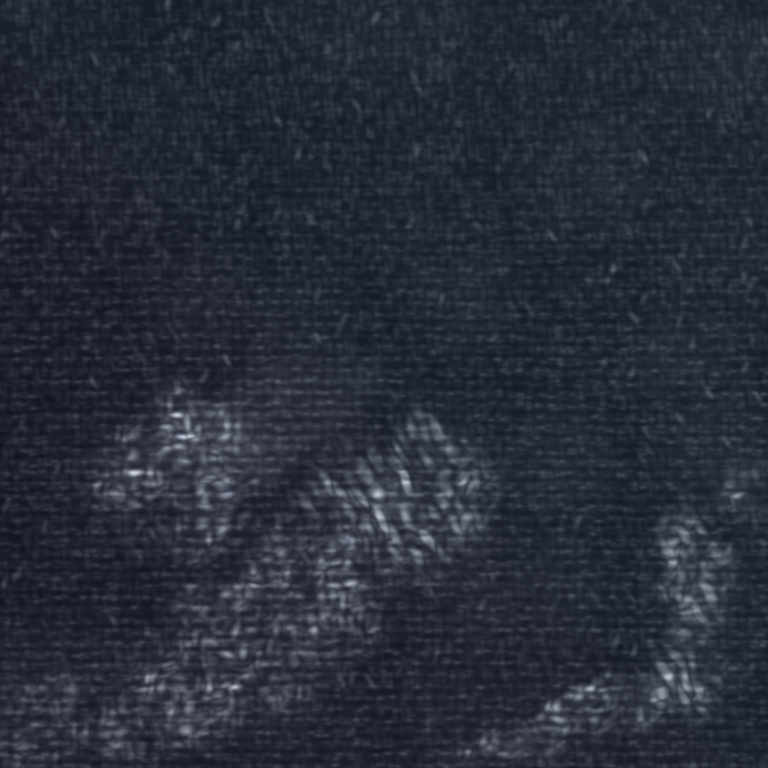
Give the GLSL for this texture, as a Shadertoy shader.

```glsl
// Dark navy ribbed cloth with worn, dusty pale patches of short fibres.

const float TAU = 6.2831853;
const float RIB_COUNT = 68.0;

vec3 hash3(vec2 cell) {
    vec3 p = fract(cell.xyx * vec3(0.1031, 0.1030, 0.0973));
    p += dot(p, p.yxz + 33.33);
    return fract((p.xxy + p.yzz) * p.zyx);
}

vec2 rotate(vec2 p, float angle) {
    float c = cos(angle), s = sin(angle);
    return vec2(c * p.x + s * p.y, c * p.y - s * p.x);
}

// Cellular noise: soft bumps of random height; a high rarity leaves few bright ones.
float specks(vec2 p, float rarity) {
    vec2 base = floor(p);
    float result = 0.0;
    for (int y = -1; y <= 1; y++) {
        for (int x = -1; x <= 1; x++) {
            vec2 cell = base + vec2(x, y);
            vec3 rnd = hash3(cell);
            float dist = length(p - cell - 0.15 - 0.7 * rnd.xy);
            float bump = 1.0 - smoothstep(0.0, 0.8, dist);
            result = max(result, bump * pow(rnd.z, rarity));
        }
    }
    return result;
}

// Short strokes along the given angle; scale holds cells along and across.
float fibres(vec2 uv, float angle, vec2 scale, float rarity) {
    return specks(rotate(uv, angle) * scale + 140.0, rarity);
}

// Soft rotated ellipse.
float wornArea(vec2 uv, vec2 center, vec2 radii, float angle) {
    vec2 q = rotate(uv - center, angle) / radii;
    return 1.0 - smoothstep(0.5, 1.25, length(q));
}

vec2 wobble(vec2 uv, float freq, float amount) {
    return amount * vec2(sin(uv.y * freq + 2.0 * sin(uv.x * freq * 0.6)),
                         sin(uv.x * freq * 1.2 + 2.0 * sin(uv.y * freq * 0.7)));
}

float ribWave(vec2 uv) {
    float sway = 0.15 * sin(uv.x * 7.0 + uv.y * 5.0) + 0.4 * specks(uv * vec2(34.0, 60.0), 1.0);
    return sin(TAU * (uv.y * RIB_COUNT + sway));
}

// Brightness of the clean cloth: ribs below, upright nap towards the top.
float clothLight(vec2 uv, float rib) {
    float nap = smoothstep(0.5, 0.95, uv.y);
    float yarn = specks(uv * vec2(76.0, 136.0), 1.0) - 0.36;
    float upright = fibres(uv, 0.08, vec2(115.0, 50.0), 1.0) - 0.36;
    float tufts = fibres(uv, 0.9, vec2(48.0, 60.0), 1.0) - 0.36;
    float cloud = specks(uv * 6.0 + 3.0, 1.0) - 0.36;
    float shade = 0.012 * sin(uv.x * 2.6 - 0.9) + 0.01 * nap;
    float flecks = 0.14 * max(fibres(uv, 1.2, vec2(60.0, 115.0), 50.0),
                              fibres(uv, -1.0, vec2(50.0, 130.0), 90.0));
    return 0.162 + shade + flecks + rib * (1.0 + 1.5 * yarn) * mix(0.027, 0.009, nap)
         + yarn * mix(0.078, 0.055, nap) + upright * mix(0.05, 0.082, nap)
         + tufts * 0.035 + cloud * 0.035;
}

// Brightness added by the worn patches.
float dustLight(vec2 uv, float rib) {
    vec2 w = uv + wobble(uv, 38.0, 0.012) + wobble(uv, 95.0, 0.004);
    vec2 bent = uv + wobble(uv, 42.0, 0.004) + wobble(uv, 110.0, 0.0015);

    // Fine, thready wear
    float square = wornArea(w, vec2(0.235, 0.385), vec2(0.115, 0.11), 0.0);
    float band = wornArea(w, vec2(0.33, 0.175), vec2(0.31, 0.1), 0.6);
    float trail = wornArea(w, vec2(0.77, 0.07), vec2(0.19, 0.033), 0.33);
    float corner = wornArea(w, vec2(0.02, 0.04), vec2(0.13, 0.09), 0.0);
    float edge = wornArea(w, vec2(1.0, 0.34), vec2(0.05, 0.06), 0.0);
    float fineArea = max(max(square, 0.9 * band), max(trail, 0.6 * max(corner, edge)));

    // Coarse, bright strokes
    float center = wornArea(w, vec2(0.525, 0.345), vec2(0.13, 0.09), 0.1);
    float peak = wornArea(w, vec2(0.55, 0.41), vec2(0.035, 0.06), 0.2);
    float spot = wornArea(w, vec2(0.905, 0.25), vec2(0.05, 0.09), 0.15);
    float branch = wornArea(w, vec2(0.89, 0.105), vec2(0.055, 0.055), 0.3);
    float coarseArea = max(max(center, peak), max(spot, 0.85 * branch));

    float haze = wornArea(w, vec2(0.35, 0.45), vec2(0.16, 0.07), 0.4);
    float clumps = 0.45 + 1.2 * specks(uv * 15.0 + 9.0, 0.8);

    float thread = max(fibres(bent, 1.5, vec2(42.0, 80.0), 1.2),
                       fibres(bent, 0.15, vec2(46.0, 80.0), 1.2));
    float slanted = fibres(bent, -1.05, vec2(24.0, 62.0), 0.6);
    float crossing = fibres(bent, 0.85, vec2(32.0, 60.0), 1.2);
    float stroke = max(slanted, crossing * smoothstep(0.5, 0.6, uv.x));
    stroke = smoothstep(0.12, 0.9, stroke);

    float fine = fineArea * clumps * (0.045 + 0.4 * pow(thread, 1.3));
    float coarse = coarseArea * clumps * (0.045 + 0.42 * stroke + 0.1 * thread);
    return (max(fine, coarse) + 0.3 * min(fine, coarse) + 0.06 * haze) * (1.0 + 0.2 * rib);
}

void mainImage(out vec4 fragColor, in vec2 fragCoord) {
    vec2 uv = fragCoord / iResolution.y;
    float rib = ribWave(uv);
    float light = clothLight(uv, rib) + dustLight(uv, rib);

    // Navy cast, more violet at the bottom left; pale dust turns cooler
    float violet = 0.008 * (1.0 - smoothstep(0.2, 1.2, uv.x + uv.y));
    float pale = smoothstep(0.2, 0.5, light);
    vec3 navy = vec3(-0.014 + violet - 0.012 * pale, 0.006 - 0.6 * violet, 0.06);
    fragColor = vec4(clamp(light + navy, 0.0, 1.0), 1.0);
}
```
